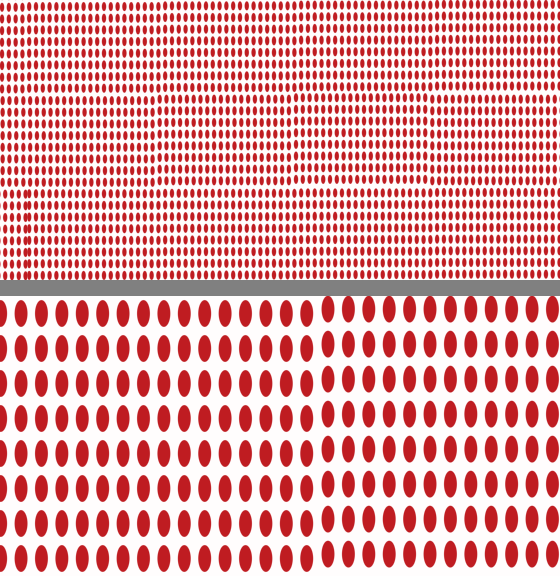
Top: the whole. Bottom: its middle third, enlarged.
This pattern is drawn by a Shadertoy shader. Its source:

```glsl
// Upright red ovals on white, set in blocks of 20 by 8 that sit slightly askew.
// Each pixel finds the nearest oval in every neighbouring block and keeps the
// smallest distance, so the uneven seams close up or overlap naturally.

const float ROWS_ON_CANVAS = 24.0;           // one unit is one row of ovals
const vec2 PITCH = vec2(0.583, 1.0);         // spacing between oval centres
const vec2 BLOCK_COUNT = vec2(20.0, 8.0);    // ovals per block
const vec2 OVAL_RADII = vec2(0.184, 0.382);
const vec3 PAPER = vec3(1.0, 0.992, 0.992);
const vec3 RED = vec3(0.75, 0.11, 0.13);

// Approximate signed distance to an axis-aligned ellipse.
float ellipseDistance(vec2 p, vec2 radii) {
    p = abs(p) + 1e-4;
    float scaled = length(p / radii);
    float slope = length(p / (radii * radii));
    return scaled * (scaled - 1.0) / slope;
}

// Upper left corner of a block, including its misregistration.
vec2 blockOrigin(vec2 id) {
    vec2 origin = vec2(2.21 + (id.x - 1.0) * 11.655, id.y * BLOCK_COUNT.y);
    if (id.y < 0.5) {
        origin.y += 0.125 - 0.0625 * id.x;
    } else if (id.y < 1.5) {
        origin.x += -0.50 + 0.03 * (id.x - 1.0);
        origin.y += 0.125 * min(abs(id.x - 3.0), 2.0) - 0.125;
    } else {
        origin.x += id.x < 0.5 ? 0.27 : 0.0;
        origin.y += 0.14 - 0.035 * id.x;
    }
    return origin;
}

// Distance to the nearest oval of one finite block.
float blockDistance(vec2 p, vec2 origin) {
    vec2 local = p - origin;
    vec2 cell = clamp(floor(local / PITCH), vec2(0.0), BLOCK_COUNT - 1.0);
    return ellipseDistance(local - (cell + 0.5) * PITCH, OVAL_RADII);
}

// Nearest oval over the surrounding blocks.
float patternDistance(vec2 p) {
    vec2 home = floor(p / (BLOCK_COUNT * PITCH));
    float nearest = 1e3;
    for (int y = -1; y <= 1; y++) {
        for (int x = -1; x <= 2; x++) {
            vec2 id = home + vec2(x, y);
            nearest = min(nearest, blockDistance(p, blockOrigin(id)));
        }
    }
    return nearest;
}

void mainImage(out vec4 fragColor, in vec2 fragCoord) {
    // Row units measured from the upper left corner.
    float pixel = ROWS_ON_CANVAS / iResolution.y;
    vec2 p = vec2(fragCoord.x, iResolution.y - fragCoord.y) * pixel;

    float ink = 1.0 - smoothstep(-0.75 * pixel, 0.75 * pixel, patternDistance(p));
    fragColor = vec4(mix(PAPER, RED, ink), 1.0);
}
```
